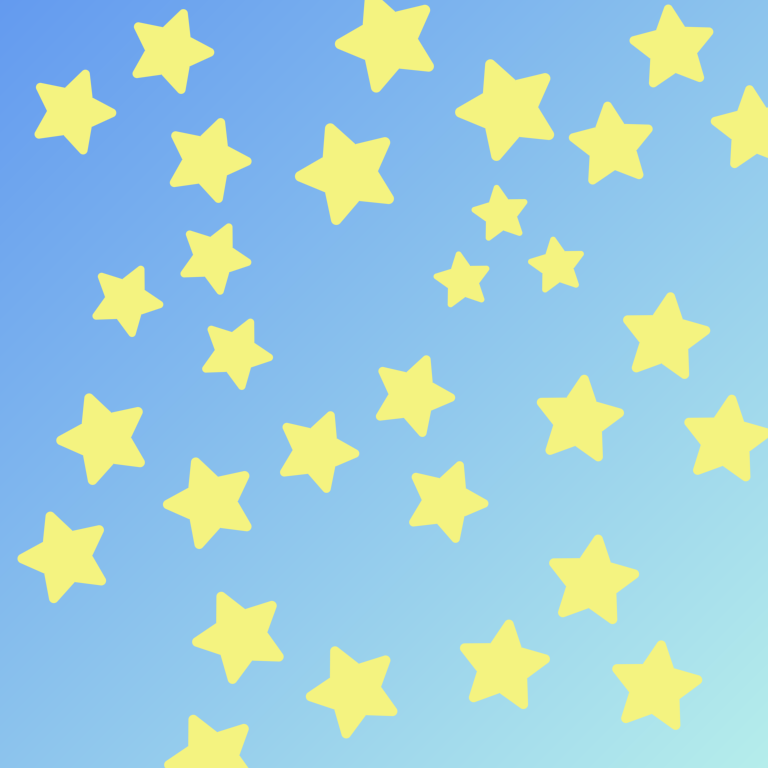
Reproduce this pattern procedurally as a three.js fragment shader.

```glsl
// Trios of rounded yellow stars scattered over a diagonal blue-to-aqua gradient.
// Each trio is a triangle of stars sharing one size and tilt; trios sit on a
// skewed, staggered lattice and vary through simple cosine waves.
varying vec2 vUv;

const float PI = 3.14159265;
const vec3 SKY_BLUE = vec3(0.39, 0.605, 0.937);
const vec3 PALE_AQUA = vec3(0.71, 0.93, 0.922);
const vec3 STAR_YELLOW = vec3(0.957, 0.951, 0.5);
const float EDGE = 0.001;

vec2 rotate(vec2 p, float angle) {
  float c = cos(angle);
  float s = sin(angle);
  return vec2(c * p.x - s * p.y, s * p.x + c * p.y);
}

// Signed distance to a five-pointed star with rounded tips and sharp notches.
float starDistance(vec2 p, float radius, float notchRatio, float rounding) {
  float sector = 2.0 * PI / 5.0;
  float angle = abs(mod(atan(p.x, p.y) + 0.5 * sector, sector) - 0.5 * sector);
  vec2 folded = length(p) * vec2(sin(angle), cos(angle));
  float core = radius - rounding;
  vec2 tip = vec2(0.0, core);
  vec2 notch = core * notchRatio * vec2(sin(0.5 * sector), cos(0.5 * sector));
  vec2 side = notch - tip;
  vec2 w = folded - tip;
  float along = clamp(dot(w, side) / dot(side, side), 0.0, 1.0);
  float outside = sign(side.x * w.y - side.y * w.x);
  return outside * length(w - side * along) - rounding;
}

// One star above two others, all in the local frame of the trio.
float trioDistance(vec2 p, float radius) {
  float d = 1.0;
  for (int k = 0; k < 3; k++) {
    float slot = float(k) - 1.0;
    vec2 offset = radius * vec2(1.62 * slot, 1.35 - 2.03 * abs(slot));
    d = min(d, starDistance(p - offset, radius, 0.5, 0.1 * radius));
  }
  return d;
}

// Lattice position: rows alternate three and two trios and rise to the right.
vec2 trioCenter(float row, float col, float odd) {
  float x = mix(0.195 - 0.015 * row + 0.345 * col,
                0.2 + 0.05 * row + 0.41 * col, odd);
  float y = 0.86 - 0.255 * row + 0.065 * col * min(row, 1.0);
  return vec2(x, y);
}

float trioRadius(float row, float index) {
  return 0.055 + 0.012 * cos(2.1 * row + 0.8) + 0.006 * cos(2.9 * index + 3.5);
}

float trioTilt(float index) {
  return 0.45 * cos(1.876 * index - 2.44);
}

float scatteredStars(vec2 p) {
  float d = 1.0;
  float index = 0.0;
  for (int r = 0; r < 4; r++) {
    float row = float(r);
    float odd = mod(row, 2.0);
    for (int c = 0; c < 3; c++) {
      float col = float(c);
      if (col + odd < 2.5) {
        vec2 local = rotate(p - trioCenter(row, col, odd), -trioTilt(index));
        d = min(d, trioDistance(local, trioRadius(row, index)));
        index += 1.0;
      }
    }
  }
  return d;
}

void main() {
  // Gradient from the upper left to the lower right corner
  float diagonal = 0.5 * (vUv.x + 1.0 - vUv.y);
  vec3 color = mix(SKY_BLUE, PALE_AQUA, diagonal);

  // Stars with smoothed edges
  float cover = 1.0 - smoothstep(-EDGE, EDGE, scatteredStars(vUv));
  color = mix(color, STAR_YELLOW, cover);

  gl_FragColor = vec4(color, 1.0);
}
```
